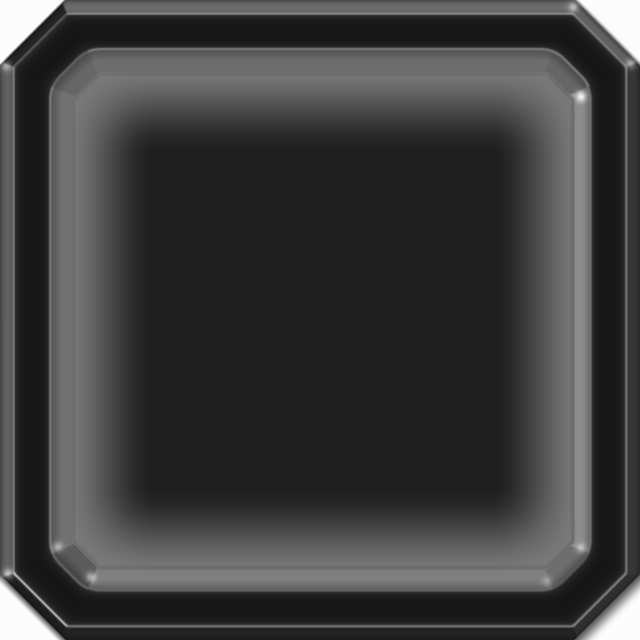
This background is drawn by a Shadertoy shader. Its source:

```glsl
// A dark metal octagonal frame with bevelled rims around a softly glowing panel.

// Octagons: half size and corner cut, in canvas widths
const vec2  OUTER_SIZE = vec2(0.5);
const float OUTER_CUT = 0.103;
const vec2  BAND_SIZE = vec2(0.4766);
const float BAND_CUT = 0.082;
const vec2  BEVEL_SIZE = vec2(0.423, 0.424);
const float BEVEL_CUT = 0.058;
const vec2  PANEL_SIZE = vec2(0.393, 0.389);
const float PANEL_CUT = 0.043;
const vec2  BEVEL_CENTER = vec2(0.001, 0.0);
const vec2  PANEL_CENTER = vec2(0.005, -0.001);

// Shades per side: sides are left, right, bottom, top;
// corners are top left, top right, bottom left, bottom right
const vec4 RIM_SIDES = vec4(0.36, 0.20, 0.13, 0.40);
const vec4 RIM_CORNERS = vec4(0.13, 0.36, 0.11, 0.18);
const vec4 RIM_LINE_SIDES = vec4(0.16, 0.28, 0.36, 0.18);
const vec4 RIM_LINE_CORNERS = vec4(0.22, 0.16, 0.60, 0.35);
const vec4 BEVEL_SIDES = vec4(0.41, 0.51, 0.46, 0.40);
const vec4 BEVEL_CORNERS = vec4(0.37, 0.37, 0.33, 0.40);
const vec4 BEVEL_LINE_SIDES = vec4(0.20, 0.06, 0.04, 0.20);
const vec4 BEVEL_LINE_CORNERS = vec4(0.12, 0.22, 0.16, 0.04);
const vec4 SHADOW_WIDTHS = vec4(0.004, 0.007, 0.012, 0.026);

const float PAPER = 0.99;
const float BAND_DARK = 0.085;
const float BAND_EDGE = 0.17;
const float PANEL_DARK = 0.118;
const float PANEL_GLOW = 0.49;
const float GLOW_REACH = 0.133;
const float LINE_WIDTH = 0.0022;

// Glints: position and strength
const int GLINT_COUNT = 9;
const vec3 GLINTS[GLINT_COUNT] = vec3[](
    vec3(0.408, 0.349, 0.40), vec3(0.408, -0.357, 0.22),
    vec3(0.355, -0.409, 0.16), vec3(-0.410, -0.355, 0.30),
    vec3(-0.358, -0.402, 0.32), vec3(-0.490, 0.397, 0.30),
    vec3(0.396, 0.489, 0.30), vec3(-0.487, -0.397, 0.40),
    vec3(0.486, 0.400, 0.30));

float smoothMax(float a, float b, float k) {
    float h = max(k - abs(a - b), 0.0);
    return max(a, b) + 0.25 * h * h / k;
}

// Signed distances to the straight sides and to the corner cuts
vec2 octagonParts(vec2 p, vec2 size, float cut) {
    vec2 q = abs(p) - size;
    return vec2(max(q.x, q.y), (q.x + q.y + cut) * 0.70711);
}

float octagon(vec2 p, vec2 size, float cut, float rounding) {
    vec2 parts = octagonParts(p, size, cut);
    return smoothMax(parts.x, parts.y, rounding);
}

float cornerValue(vec2 p, vec4 corners) {
    vec2 row = p.y > 0.0 ? corners.xy : corners.zw;
    return p.x < 0.0 ? row.x : row.y;
}

// Picks the value of whichever of the eight sides faces the point
float facingValue(vec2 p, vec2 size, float cut, vec4 sides, vec4 corners) {
    vec2 q = abs(p) - size;
    vec2 parts = octagonParts(p, size, cut);
    float across = p.x < 0.0 ? sides.x : sides.y;
    float along = p.y < 0.0 ? sides.z : sides.w;
    float side = q.x > q.y ? across : along;
    return mix(side, cornerValue(p, corners), smoothstep(-0.002, 0.002, parts.y - parts.x));
}

float lineGlow(float d, float width) {
    return exp(-d * d / (width * width));
}

void mainImage(out vec4 fragColor, in vec2 fragCoord) {
    vec2 p = fragCoord / iResolution.xy - 0.5;
    vec2 bevelP = p - BEVEL_CENTER;
    vec2 panelP = p - PANEL_CENTER;
    float aa = 0.75 / min(iResolution.x, iResolution.y);

    float outer = octagon(p, OUTER_SIZE, OUTER_CUT, 0.001);
    float band = octagon(p, BAND_SIZE, BAND_CUT, 0.003);
    float bevel = octagon(bevelP, BEVEL_SIZE, BEVEL_CUT, 0.016);
    float panel = octagon(panelP, PANEL_SIZE, PANEL_CUT, 0.001);

    // Paper with a shadow beyond the cut corners
    float shadowWidth = cornerValue(p, SHADOW_WIDTHS);
    float shade = mix(0.22, PAPER, smoothstep(-0.3, 1.0, outer / shadowWidth));

    // Outer rim, rounded across its width
    float rimPos = clamp(band / max(band - outer, 0.001), 0.0, 1.0);
    float rim = facingValue(p, BAND_SIZE, BAND_CUT, RIM_SIDES, RIM_CORNERS);
    rim *= 0.72 + 1.35 * rimPos * (1.0 - rimPos);
    shade = mix(shade, rim, smoothstep(aa, -aa, outer));

    // Dark band, hollow in the middle
    float bandPos = clamp(-band / max(bevel - band, 0.001), 0.0, 1.0);
    float hollow = mix(BAND_DARK, BAND_EDGE, pow(abs(2.0 * bandPos - 1.0), 3.0));
    shade = mix(shade, hollow, smoothstep(aa, -aa, band));
    shade += lineGlow(band - 0.002, LINE_WIDTH)
        * facingValue(p, BAND_SIZE, BAND_CUT, RIM_LINE_SIDES, RIM_LINE_CORNERS);

    // Inner bevel, brightening toward the panel
    float bevelPos = clamp(-bevel / max(panel - bevel, 0.001), 0.0, 1.0);
    float slope = facingValue(bevelP, BEVEL_SIZE, BEVEL_CUT, BEVEL_SIDES, BEVEL_CORNERS);
    slope *= mix(0.80, 1.08, smoothstep(0.0, 0.6, bevelPos));
    shade = mix(shade, slope, smoothstep(0.002, -0.002, bevel));
    shade += lineGlow(bevel, LINE_WIDTH)
        * facingValue(bevelP, BEVEL_SIZE, BEVEL_CUT, BEVEL_LINE_SIDES, BEVEL_LINE_CORNERS);

    // Panel with a glow fading inward
    vec2 depth = smoothstep(-0.02, GLOW_REACH, PANEL_SIZE - abs(panelP));
    float glow = mix(PANEL_GLOW, PANEL_DARK, depth.x * depth.y);
    shade = mix(shade, glow, smoothstep(aa, -aa, panel));
    shade -= 0.05 * lineGlow(panel + 0.003, 0.003);

    // Glints where the bevels meet
    for (int i = 0; i < GLINT_COUNT; i++) {
        shade += GLINTS[i].z * lineGlow(length(p - GLINTS[i].xy), 0.008);
    }
    fragColor = vec4(vec3(clamp(shade, 0.0, 1.0)), 1.0);
}
```
